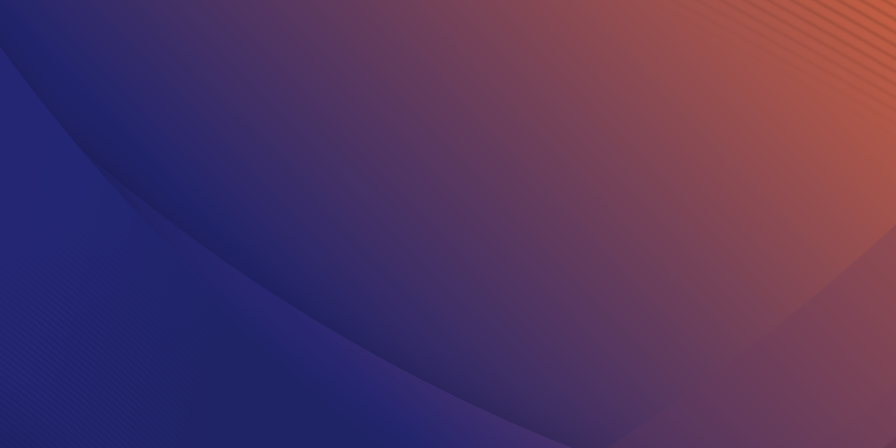
Give the GLSL for this background, as a WebGL 1 fragment shader.

```glsl
precision highp float;
// Diagonal dusk gradient from navy to burnt orange, overlaid with large
// translucent circle arcs (a panel, a ribbon and a corner veil) and two
// patches of fine curved hairlines that fade out from the corners.
uniform vec2 u_resolution;

// Signed distance to a circle, positive inside.
float inside(vec2 p, vec2 center, float radius) {
  return radius - length(p - center);
}

// Soft shade hugging the inner side of an edge.
float innerShade(float d, float reach) {
  return step(0.0, d) * exp(-d / reach);
}

// Thin smooth stripes, one per period.
float hairlines(float s, float period) {
  return pow(0.5 + 0.5 * cos(6.28318 * s / period), 3.0);
}

void main() {
  vec2 p = gl_FragCoord.xy / u_resolution.y;
  p.x *= 2.0 * u_resolution.y / u_resolution.x;
  float aa = 1.0 / u_resolution.y;

  // Diagonal base gradient
  float t = clamp((p.x + 0.95 * p.y - 0.94) / 2.0, 0.0, 1.0);
  vec3 color = mix(vec3(0.132, 0.142, 0.425), vec3(0.77, 0.37, 0.26), t);

  // Large arcs sweeping down from the left edge
  float upper = inside(p, vec2(2.69, 3.56), 3.83);
  float lower = inside(p, vec2(3.172, 3.207), 3.925);
  color *= 1.0 - 0.11 * innerShade(upper, 0.05) * smoothstep(0.1, 0.3, p.x);

  // Ribbon below the upper arc, fading toward the lower one
  float ribbon = smoothstep(aa, -aa, upper) * exp(min(upper, 0.0) / 0.12);
  color += vec3(0.04, 0.012, 0.02) * ribbon * smoothstep(0.1, 0.9, p.x);

  // Indigo panel below the lower arc, its edge softening to the right
  color *= 1.0 - 0.12 * innerShade(lower, 0.04) * smoothstep(0.6, 0.1, p.x);
  vec3 panel = mix(vec3(0.14, 0.15, 0.455), vec3(0.12, 0.14, 0.40),
                   smoothstep(0.0, 0.75, p.x + 0.25 * (0.6 - p.y)));
  float softness = aa + 0.07 * smoothstep(0.2, 0.9, p.x);
  color = mix(color, panel, smoothstep(softness, -softness, lower));

  // Corner veils at the lower right
  float veil = inside(p, vec2(-1.216, 3.986), 4.743);
  vec3 plum = vec3(0.40, 0.22, 0.36);
  color = mix(color, plum, 0.25 * smoothstep(aa, -aa, veil));
  color = mix(color, plum, 0.12 * smoothstep(aa, -aa, veil + 0.27));
  color *= 1.0 - 0.08 * smoothstep(aa, -aa, veil + 0.36);

  // Hairlines in the upper right corner
  float sweep = p.y + 0.55 * p.x + 0.04 * (p.x - 1.7) * (p.x - 1.7);
  float warmFade = smoothstep(1.74, 2.05, sweep);
  color *= 1.0 - 0.12 * warmFade * hairlines(sweep, 0.029);

  // Fainter hairlines in the lower left corner
  float ripple = p.y + 0.75 * p.x + 0.25 * p.x * p.x;
  float coolFade = smoothstep(0.45, 0.1, length(p - vec2(0.12, 0.14)));
  color *= 1.0 - 0.09 * coolFade * hairlines(ripple, 0.0145);
  color *= 1.0 - 0.08 * smoothstep(0.2, 0.0, ripple);

  gl_FragColor = vec4(color, 1.0);
}
```
